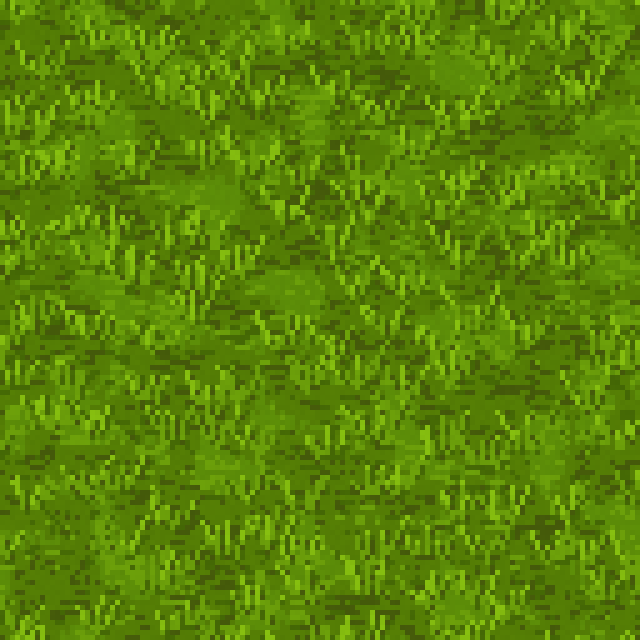
Give the GLSL for this texture, as a WebGL 1 fragment shader.

```glsl
precision highp float;
// Blocky meadow grass: a coarse square grid is filled with mottled turf,
// short horizontal flecks, and jittered tufts of fanned upright blades.
// Each blade has a sunlit tip and casts a broken shadow to its right.
uniform vec2 u_resolution;

const float GRID = 128.0;          // blocks across the canvas
const float TUFT_SPACING = 11.0;   // blocks between tufts
const float TUFT_DENSITY = 0.94;   // share of tuft sites in use
const int BLADES = 5;              // blades per tuft
const float BLADE_GAP = 1.7;       // blocks between blade roots
const float BLADE_MIN = 3.0;       // shortest blade, in blocks
const float BLADE_VARY = 5.0;      // extra random blade length
const float FAN = 0.13;            // outward lean of outer blades
const float SHADOW_FILL = 0.55;    // share of shadow blocks kept
const float OLIVE_LIMIT = 0.10;    // turf tone thresholds
const float DARK_LIMIT = 0.20;
const float LIGHT_LIMIT = 0.93;
const float PATCH_LIMIT = 0.30;    // where the turf turns paler

const vec3 OLIVE = vec3(0.27, 0.355, 0.04);
const vec3 DARK = vec3(0.27, 0.41, 0.02);
const vec3 BASE = vec3(0.33, 0.49, 0.02);
const vec3 MID = vec3(0.36, 0.55, 0.03);
const vec3 LIGHT = vec3(0.42, 0.62, 0.04);
const vec3 BRIGHT = vec3(0.52, 0.74, 0.06);

float hash(vec2 p) {
  vec3 q = fract(p.xyx * 0.1031);
  q += dot(q, q.yzx + 33.33);
  return fract((q.x + q.y) * q.z);
}

// Broad mottling from layered, mutually warped sines.
float mottle(vec2 p) {
  float a = sin(p.x * 0.19 + 1.7 * sin(p.y * 0.13));
  float b = sin(p.y * 0.23 + 1.9 * sin(p.x * 0.11 + 1.0));
  float c = sin((p.x + p.y) * 0.31 + 2.0 * sin((p.x - p.y) * 0.17));
  return (a + b + c) / 3.0;
}

// Random value shared by horizontal runs of one to three blocks.
float fleck(vec2 block) {
  float shift = floor(6.0 * hash(vec2(block.y, 3.0)));
  float x = block.x + shift;
  float run = 1.0 + floor(3.0 * hash(vec2(floor(x / 6.0) + 51.0, block.y)));
  return hash(vec2(floor(x / run) + 200.0 * run, block.y + 9.0));
}

vec3 turf(vec2 block) {
  float broad = mottle(block);
  float tone = fleck(block) + 0.3 * broad;
  float grain = hash(block + 71.0) - 0.5;
  vec3 color = broad + 0.35 * grain > PATCH_LIMIT ? MID : BASE;
  if (tone < DARK_LIMIT) color = DARK;
  if (tone < OLIVE_LIMIT) color = OLIVE;
  if (tone > LIGHT_LIMIT) color = LIGHT;
  return color;
}

// Adds one tuft: x of the result is blade light (1 light, 2 bright),
// y is set where a blade casts shadow.
vec2 tuft(vec2 block, vec2 site, vec2 cover) {
  vec2 jitter = vec2(hash(site + 13.0), hash(site + 47.0));
  float stagger = 0.5 * mod(site.y, 2.0);
  vec2 root = floor((site + vec2(stagger, 0.0) + 0.8 * jitter) * TUFT_SPACING);
  for (int i = 0; i < BLADES; i++) {
    float k = float(i);
    vec2 seed = site * 3.0 + vec2(19.0 * k, 31.0 * k);
    float size = floor(BLADE_MIN + BLADE_VARY * hash(seed + 5.0));
    float side = (k - 0.5 * float(BLADES - 1)) * BLADE_GAP;
    float lift = floor(0.5 * abs(side) + 2.5 * hash(seed + 8.0));
    float lean = FAN * side + 0.3 * (hash(seed + 15.0) - 0.5);
    float rise = block.y - root.y - lift;
    float column = floor(root.x + 0.8 * side + lean * rise + hash(seed + 27.0));
    float offset = block.x - column;
    float sunlit = size * 1.2 * hash(seed + 36.0);
    if (offset == 0.0 && rise >= 0.0 && rise < size)
      cover.x = max(cover.x, rise >= sunlit ? 2.0 : 1.0);
    if (offset == 1.0 && rise >= -1.0 && rise < size - 1.0) cover.y = 1.0;
  }
  return cover;
}

vec3 grass(vec2 block) {
  vec2 home = floor(block / TUFT_SPACING);
  vec2 cover = vec2(0.0);
  for (int y = -1; y <= 0; y++) {
    for (int x = -2; x <= 1; x++) {
      vec2 site = home + vec2(float(x), float(y));
      if (hash(site + 83.0) < TUFT_DENSITY) cover = tuft(block, site, cover);
    }
  }
  vec3 color = turf(block);
  float grain = hash(block + 29.0);
  if (cover.y > 0.5 && grain < SHADOW_FILL)
    color = grain < 0.25 * SHADOW_FILL ? OLIVE : DARK;
  if (cover.x > 0.5) color = cover.x > 1.5 ? BRIGHT : LIGHT;
  return color * (0.98 + 0.04 * hash(block + 97.0));
}

void main() {
  // Two diagonal samples smooth block edges that fall inside a pixel.
  float scale = GRID / min(u_resolution.x, u_resolution.y);
  vec3 color = vec3(0.0);
  for (int s = 0; s < 2; s++) {
    vec2 point = (gl_FragCoord.xy + 0.5 * float(s) - 0.25) * scale;
    color += 0.5 * grass(floor(point) + 22.0);
  }
  gl_FragColor = vec4(color, 1.0);
}
```
